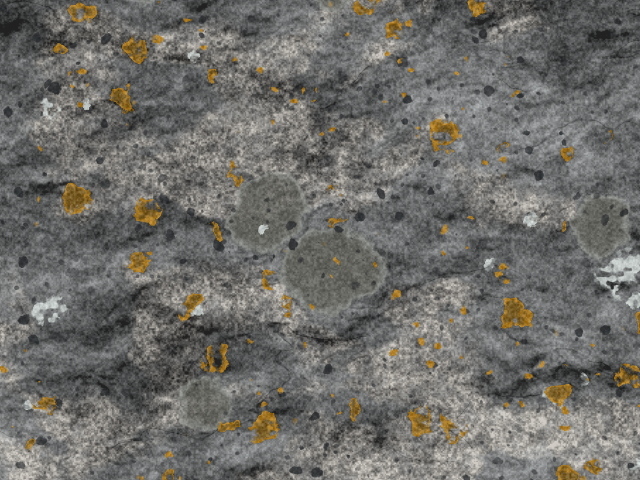
Give the GLSL for this texture, as a Shadertoy shader.

```glsl
// Weathered grey limestone: a relief-lit noise surface with pale crusts, cracks,
// pits and fine grain, overgrown by grey, white and orange lichen.
// Each kind of growth is a jittered grid of blobs with noise-warped outlines.

const vec3 STONE_TINT = vec3(0.985, 1.0, 1.005);
const vec3 CRUST_TINT = vec3(1.02, 1.0, 0.965);
const vec3 PIT_COLOR = vec3(0.17, 0.18, 0.19);
const vec3 FILM_COLOR = vec3(0.40, 0.40, 0.375);
const vec3 FILM_RIM = vec3(0.54, 0.55, 0.53);
const vec3 WHITE_LICHEN = vec3(0.78, 0.81, 0.80);
const vec3 ORANGE_RIM = vec3(0.70, 0.50, 0.13);
const vec3 ORANGE_CORE = vec3(0.49, 0.37, 0.14);

float hash(vec2 p) {
    vec3 q = fract(p.xyx * 0.1031);
    q += dot(q, q.yzx + 33.33);
    return fract((q.x + q.y) * q.z);
}

float noise(vec2 p) {
    vec2 i = floor(p), f = fract(p);
    f = f * f * (3.0 - 2.0 * f);
    return mix(mix(hash(i), hash(i + vec2(1, 0)), f.x),
               mix(hash(i + vec2(0, 1)), hash(i + vec2(1, 1)), f.x), f.y);
}

float fbm(vec2 p) {
    float sum = 0.0, amp = 0.516;
    for (int i = 0; i < 5; i++) {
        sum += amp * noise(p);
        p = mat2(1.6, 1.2, -1.2, 1.6) * p + 19.7;
        amp *= 0.5;
    }
    return sum;
}

vec2 warp(vec2 p, float freq) {
    return vec2(fbm(p * freq + 3.1), fbm(p * freq + 47.3)) - 0.5;
}

// Nearest blob of a jittered grid: x = signed distance, y = distance / radius.
vec2 scatter(vec2 p, float cell, float density, vec2 radii, float seed) {
    vec2 best = vec2(1.0, 9.0), home = floor(p / cell);
    for (int y = -1; y <= 1; y++)
    for (int x = -1; x <= 1; x++) {
        vec2 id = home + vec2(x, y), key = id + seed;
        if (hash(key + 71.0) > density) continue;
        vec2 d = p - cell * (id + vec2(hash(key), hash(key + 31.0)));
        float turn = 6.283 * hash(key + 53.0);
        d = mat2(cos(turn), sin(turn), -sin(turn), cos(turn)) * d;
        d.x *= mix(0.7, 1.1, hash(key + 13.0));
        float r = mix(radii.x, radii.y, hash(key + 97.0));
        float dist = length(d) - r;
        if (dist < best.x) best = vec2(dist, length(d) / r);
    }
    return best;
}

float cover(float dist, float soft) {
    return 1.0 - smoothstep(-soft, soft, dist);
}

float height(vec2 p) {
    return fbm(p * vec2(3.5, 6.0) + 8.0);
}

// Bare stone: broad tone, crusts, lit ledges, cracks and oblique streaks.
vec3 stone(vec2 p, float grain) {
    vec2 q = p + 0.13 * warp(p, 5.0);
    float crust = smoothstep(0.50, 0.64, fbm(q * vec2(5.5, 8.5) + 31.0));
    crust *= 0.55 + 0.9 * smoothstep(0.3, 0.7, fbm(p * 38.0));
    float light = height(q) - height(q + vec2(-0.003, 0.008));
    float ledge = smoothstep(0.022, 0.06, -light);
    float line = abs(fbm(q * vec2(2.5, 6.0) + 50.0) - 0.5);
    float crack = cover(line - 0.006, 0.005) * smoothstep(0.45, 0.65, noise(p * 7.0));
    vec2 along = mat2(0.91, -0.42, 0.42, 0.91) * q;
    float streak = (noise(along * vec2(16, 110)) - 0.5) * smoothstep(0.5, 0.75, noise(p * 4.0 + 9.0));
    float tone = 0.392 + 0.38 * (fbm(q * vec2(3, 4) + 5.0) - 0.5);
    tone += 0.24 * (fbm(p * 24.0 + 11.0) - 0.5) + 0.115 * crust + 2.4 * light;
    tone += 0.09 * streak + grain * (0.8 + 0.5 * crust) - 0.10 * ledge - 0.10 * crack;
    return clamp(tone, 0.13, 0.8) * mix(STONE_TINT, CRUST_TINT, min(crust, 1.0));
}

void mainImage(out vec4 fragColor, in vec2 fragCoord) {
    vec2 p = fragCoord / iResolution.y;
    float soft = max(0.0018, 0.8 / iResolution.y);
    float grain = 0.20 * (noise(p * 175.0) - 0.5) + 0.16 * (noise(p * 340.0 + 7.0) - 0.5);
    vec2 wobble = warp(p, 26.0), ragged = warp(p, 60.0);
    vec3 color = stone(p, grain);

    // Smooth grey films with a pale rim
    vec2 film = scatter(p + 0.05 * wobble, 0.5, 0.5, vec2(0.045, 0.085), 5.0);
    vec3 filmColor = mix(FILM_COLOR, FILM_RIM, smoothstep(-0.016, -0.002, film.x));
    color = mix(color, filmColor + 0.6 * grain, 0.85 * cover(film.x, 0.004));

    // Dark pits, gathered in loose groups
    float group = smoothstep(0.35, 0.6, noise(p * 6.0 + 23.0));
    vec2 pit = scatter(p + 0.014 * ragged, 0.055, 0.42, vec2(0.003, 0.011), 140.0);
    vec2 dot = scatter(p + 0.008 * ragged, 0.03, 0.3, vec2(0.001, 0.005), 260.0);
    float dark = max(cover(pit.x, soft) * (0.35 + 0.6 * group), 0.7 * cover(dot.x, soft));
    color = mix(color, PIT_COLOR + 0.3 * grain, 0.9 * dark);

    // Granular white lichen: crumbling patches and small spots
    float crumbs = smoothstep(0.36, 0.54, noise(p * 105.0) * 0.6 + fbm(p * 32.0 + 4.0) * 0.4);
    vec2 patchy = scatter(p + 0.10 * wobble, 0.4, 0.65, vec2(0.022, 0.048), 410.0);
    vec2 spot = scatter(p + 0.025 * ragged, 0.24, 0.5, vec2(0.004, 0.014), 520.0);
    float white = max(cover(patchy.x, 0.006) * crumbs, cover(spot.x, soft) * (0.4 + 0.6 * crumbs));
    color = mix(color, WHITE_LICHEN + 0.7 * grain, 0.9 * white);

    // Orange rosettes with broken centres, and loose crumbs beside them
    vec2 rosette = scatter(p + 0.055 * wobble + 0.02 * ragged, 0.135, 0.42, vec2(0.009, 0.027), 630.0);
    float lobes = smoothstep(0.36, 0.50, fbm(p * 42.0 + 15.0) + 0.16 * (rosette.y - 0.5));
    float colony = smoothstep(0.48, 0.62, noise(p * 5.0 + 61.0));
    vec2 crumb = scatter(p + 0.02 * ragged, 0.04, 0.3, vec2(0.002, 0.007), 750.0);
    float orange = max(cover(rosette.x, soft) * lobes, cover(crumb.x, soft) * colony);
    float rim = smoothstep(0.4, 0.9, rosette.y + 0.5 * (noise(p * 120.0) - 0.5));
    color *= 1.0 - 0.2 * cover(rosette.x - 0.002, 0.004) * lobes;
    color = mix(color, mix(ORANGE_CORE, ORANGE_RIM, rim) + 0.8 * grain, 0.92 * orange);

    fragColor = vec4(clamp(color, 0.0, 1.0), 1.0);
}
```
